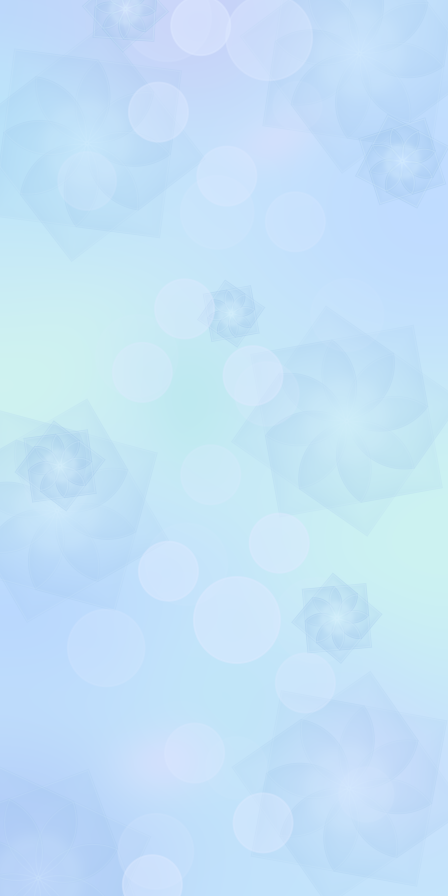
Reproduce this background procedurally as a Shadertoy shader.

```glsl
// Pastel blue and mint gradient with translucent star rosettes and pale bokeh discs
#define DISC_COUNT 16
#define FAINT_COUNT 14
#define LARGE_COUNT 6
#define SMALL_COUNT 5
#define PETALS 8
#define DISC_ALPHA 0.48
#define FAINT_ALPHA 0.15
#define LARGE_SHADE 0.15
#define SMALL_SHADE 0.27
#define SEED 7.0

const float TAU = 6.2831853;
const vec3 DISC_TINT = vec3(0.87, 0.915, 1.0);
const vec3 PETAL_TINT = vec3(0.59, 0.75, 0.91);
const vec3 LIGHT_TINT = vec3(0.85, 0.94, 0.99);

float hash(float n) {
    n = fract((n + SEED) * 0.1031);
    n *= n + 33.33;
    n *= n + n;
    return fract(n);
}

float noise(vec2 p) {
    vec2 cell = floor(p), f = fract(p);
    f = f * f * (3.0 - 2.0 * f);
    float n = cell.x + cell.y * 57.0;
    return mix(mix(hash(n), hash(n + 1.0), f.x),
               mix(hash(n + 57.0), hash(n + 58.0), f.x), f.y);
}

// Coverage of a shape from its signed distance
float fill(float d) {
    float edge = max(0.7 / iResolution.x, 0.0015);
    return 1.0 - smoothstep(-edge, edge, d);
}

void glow(inout vec3 col, vec2 p, vec2 center, vec2 size, vec3 tint) {
    vec2 d = (p - center) / size;
    col = mix(col, tint, exp(-dot(d, d)));
}

// Soft color field; p.x runs 0..1, p.y runs 0..2 upward
vec3 backdrop(vec2 p) {
    vec3 col = mix(vec3(0.765, 0.895, 0.985), vec3(0.775, 0.89, 0.985), p.y * 0.5);
    p += 0.08 * (vec2(noise(p * 4.0), noise(p * 4.0 + 19.0)) - 0.5);
    glow(col, p, vec2(0.00, 1.98), vec2(0.28, 0.16), vec3(0.73, 0.84, 0.985));
    glow(col, p, vec2(0.00, 1.66), vec2(0.28, 0.24), vec3(0.73, 0.89, 0.98));
    glow(col, p, vec2(0.42, 1.98), vec2(0.26, 0.20), vec3(0.78, 0.82, 0.97));
    glow(col, p, vec2(0.97, 1.48), vec2(0.36, 0.42), vec3(0.75, 0.86, 1.0));
    glow(col, p, vec2(0.02, 1.16), vec2(0.46, 0.30), vec3(0.81, 0.95, 0.94));
    glow(col, p, vec2(0.44, 1.10), vec2(0.14, 0.16), vec3(0.74, 0.91, 0.94));
    glow(col, p, vec2(1.00, 0.82), vec2(0.46, 0.32), vec3(0.80, 0.95, 0.945));
    glow(col, p, vec2(0.05, 0.64), vec2(0.32, 0.18), vec3(0.73, 0.85, 0.995));
    glow(col, p, vec2(0.00, 0.10), vec2(0.40, 0.30), vec3(0.70, 0.80, 0.975));
    glow(col, p, vec2(0.55, 0.36), vec2(0.18, 0.18), vec3(0.75, 0.90, 0.97));
    glow(col, p, vec2(0.84, 0.28), vec2(0.20, 0.18), vec3(0.795, 0.87, 0.99));
    glow(col, p, vec2(0.61, 1.69), vec2(0.10, 0.07), vec3(0.82, 0.88, 0.99));
    glow(col, p, vec2(0.39, 0.30), vec2(0.10, 0.08), vec3(0.82, 0.88, 0.99));
    return col;
}

// Overlapping petals with a right-angled tip and a round base, darkest at their edges
void rosette(inout vec3 col, vec2 p, float radius, float turn, float shade) {
    float reach = length(p) / radius;
    if (reach > 1.05) return;
    col = mix(col, LIGHT_TINT, 0.22 * exp(-6.0 * reach * reach));
    float body = smoothstep(0.05, 0.45, reach);
    for (int i = 0; i < PETALS; i++) {
        float a = turn + TAU * float(i) / float(PETALS);
        vec2 q = mat2(cos(a), sin(a), -sin(a), cos(a)) * p;
        float tip = (abs(q.x) + q.y - radius) * 0.7071;
        float base = length(q - vec2(0.0, 0.5 * radius)) - 0.5 * radius;
        float d = max(tip, base);
        float depth = 0.2 + 0.8 * exp(min(d, 0.0) / (0.16 * radius));
        float facet = 0.65 + 0.7 * smoothstep(-0.4, 0.4, q.x / radius);
        col = mix(col, PETAL_TINT, fill(d) * shade * depth * facet * body);
        float rim = fill(abs(d + 0.003) - 0.0012);
        col = mix(col, LIGHT_TINT, rim * shade * 0.9);
    }
    // Pale ring around the heart
    float ring = (reach - 0.3) / 0.09;
    col = mix(col, LIGHT_TINT, 0.9 * shade * exp(-ring * ring));
}

void disc(inout vec3 col, vec2 p, float radius, float alpha) {
    float d = length(p) - radius;
    float rim = fill(abs(d + 0.003) - 0.001);
    float body = fill(d) * (0.85 + 0.15 * smoothstep(-radius, 0.0, d));
    col = mix(col, DISC_TINT, alpha * (body + 0.35 * rim));
}

void mainImage(out vec4 fragColor, in vec2 fragCoord) {
    vec2 p = fragCoord / iResolution.x;
    float height = iResolution.y / iResolution.x;
    vec3 col = backdrop(vec2(p.x, p.y * 2.0 / height));

    // Large rosettes alternate between the right and left sides
    for (int i = 0; i < LARGE_COUNT; i++) {
        float n = float(i), left = mod(n, 2.0);
        float x = mix(0.86, 0.11, left) + 0.24 * (hash(n + 10.0) - 0.5);
        float depth = 0.12 + 0.82 * floor(n * 0.5) + 0.20 * left;
        float radius = 0.24 + 0.06 * hash(n + 20.0);
        rosette(col, p - vec2(x, height - depth), radius, TAU * hash(n + 30.0), LARGE_SHADE);
    }
    // Faint discs, then small rosettes, then clear discs down the middle
    for (int i = 0; i < FAINT_COUNT; i++) {
        float n = float(i);
        vec2 c = vec2(0.12 + 0.76 * fract(n * 0.618 + 0.3),
                      height * (n + hash(n + 40.0)) / float(FAINT_COUNT));
        disc(col, p - c, 0.055 + 0.045 * hash(n + 50.0), FAINT_ALPHA * (0.5 + hash(n + 60.0)));
    }
    for (int i = 0; i < SMALL_COUNT; i++) {
        float n = float(i);
        vec2 c = vec2(fract(0.28 + n * 0.618), height - 0.02 - 0.34 * n);
        rosette(col, p - c, 0.075 + 0.04 * hash(n + 70.0), TAU * hash(n + 80.0), SMALL_SHADE);
    }
    for (int i = 0; i < DISC_COUNT; i++) {
        float n = float(i);
        vec2 c = vec2(0.30 + 0.40 * fract(n * 0.618 + 0.1),
                      height * (n + 0.2 + 1.2 * hash(n + 90.0)) / float(DISC_COUNT));
        float radius = 0.068 + 0.03 * step(0.8, hash(n + 100.0));
        disc(col, p - c, radius, DISC_ALPHA * (0.45 + 0.6 * hash(n + 110.0)));
    }
    fragColor = vec4(col, 1.0);
}
```
